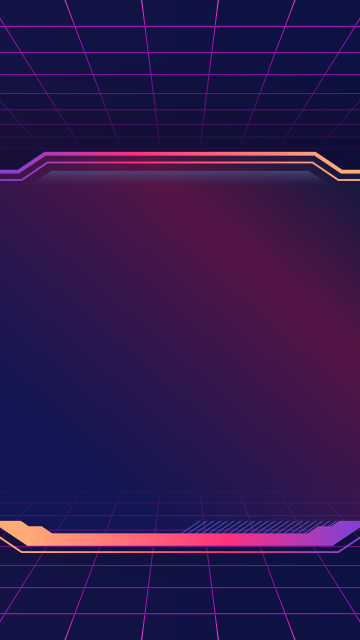
Write a WebGL 1 fragment shader that draws this background.

```glsl
precision mediump float;
// Neon retro backdrop: a mirrored perspective grid at top and bottom, a diagonal
// gradient panel between them, and two bevelled neon frames built from segment
// distances. Units: canvas is 4.32 wide and 7.68 high, origin at the lower left.
uniform vec2 u_resolution;

#define CANVAS vec2(4.32, 7.68)
#define GRID_FADE 1.9
#define GRID_HALF_WIDTH 0.006
#define THICK_HALF_WIDTH 0.023
#define THIN_HALF_WIDTH 0.011
#define HATCH_SPACING 0.082
#define GLOW_STRENGTH 0.6

const vec3 NAVY = vec3(0.075, 0.075, 0.27);
const vec3 DUSK = vec3(0.09, 0.06, 0.22);
const vec3 DEEP_BLUE = vec3(0.07, 0.085, 0.32);
const vec3 PLUM = vec3(0.21, 0.085, 0.30);
const vec3 MAROON = vec3(0.335, 0.08, 0.27);
const vec3 SLATE = vec3(0.10, 0.095, 0.25);
const vec3 MAGENTA = vec3(0.88, 0.06, 0.88);
const vec3 PURPLE = vec3(0.53, 0.25, 0.82);
const vec3 PINK = vec3(1.0, 0.19, 0.49);
const vec3 ORANGE = vec3(1.0, 0.67, 0.47);
const vec3 HATCH_BLUE = vec3(0.30, 0.42, 0.88);
const vec3 GLOW_BLUE = vec3(0.32, 0.38, 0.58);

float pixelSize;

// Antialiased coverage of a signed distance
float cover(float d) {
  return clamp(0.5 - d / pixelSize, 0.0, 1.0);
}

float segment(vec2 p, vec2 a, vec2 b) {
  vec2 pa = p - a, ba = b - a;
  return length(pa - ba * clamp(dot(pa, ba) / dot(ba, ba), 0.0, 1.0));
}

// Flat centre run, slanted shoulder, flat outer run
float bevelLine(vec2 p, vec2 inner, vec2 outer) {
  float d = segment(p, vec2(-0.1, inner.y), inner);
  d = min(d, segment(p, inner, outer));
  return min(d, segment(p, outer, vec2(3.0, outer.y)));
}

float ramp(float a, float b, float x) {
  return clamp((x - a) / (b - a), 0.0, 1.0);
}

vec3 neon(float x) {
  vec3 c = mix(PURPLE, PINK, ramp(0.15, 1.6, x));
  return mix(c, ORANGE, ramp(1.6, 4.0, x));
}

// Diagonal gradient with its warm ridge running down to the right
vec3 panelColor(vec2 p) {
  float t = dot(p - vec2(2.15, 5.28), vec2(0.66, 0.75));
  vec3 c = mix(DEEP_BLUE, PLUM, ramp(-3.1, -1.3, t));
  c = mix(c, MAROON, ramp(-1.3, 0.0, t));
  return mix(c, SLATE, ramp(0.05, 1.5, t));
}

// Grid lines on a plane receding from the canvas edge
float grid(float x, float edge) {
  float depth = 4.1 - edge;
  float row = 41.96 / depth - 0.087;
  float rowDist = abs(fract(row + 0.5) - 0.5) * depth * depth / 41.96;
  float spacing = 0.92 - 0.2507 * edge;
  float columnDist = abs(fract(x / spacing) - 0.5) * spacing;
  return cover(min(rowDist, columnDist) - GRID_HALF_WIDTH);
}

void main() {
  pixelSize = CANVAS.x / u_resolution.x;
  vec2 p = gl_FragCoord.xy / u_resolution * CANVAS;
  float fromTop = CANVAS.y - p.y;
  float edge = min(p.y, fromTop);
  float side = abs(p.x - 0.5 * CANVAS.x);
  vec2 top = vec2(side, fromTop);
  vec2 base = vec2(side, p.y);

  // Backdrop and panel
  vec3 color = mix(NAVY, DUSK, smoothstep(0.6, 1.8, edge));
  color += vec3(-0.03, -0.005, -0.01) * p.x / CANVAS.x;
  float panelTop = 1.845 + 0.215 * ramp(1.62, 1.94, side);
  float barBottom = 1.13 + 0.67 * max(side - 1.83, 0.0);
  float panel = cover(max(panelTop - fromTop, barBottom - p.y));
  color = mix(color, panelColor(p), panel);

  // Perspective grid, brightest at the canvas edge
  float fade = pow(ramp(GRID_FADE, 0.0, edge), 0.9);
  vec3 gridColor = mix(MAGENTA, vec3(1.0, 0.35, 0.85), ramp(0.3, 0.0, edge));
  float gridMask = step(1.845, fromTop) * (1.0 - step(3.84, p.y));
  gridMask = max(gridMask, 1.0 - panel);
  color = mix(color, gridColor, grid(p.x - 0.5 * CANVAS.x, edge) * fade * gridMask);

  // Soft glow hanging below the top frame
  float drop = fromTop - 2.05;
  float glow = cover(max(-drop, (side - 1.54 - 1.6 * drop) * 0.53));
  glow *= pow(ramp(0.19, 0.0, drop), 1.5);
  color = mix(color, GLOW_BLUE, glow * GLOW_STRENGTH);

  // Top frame
  float thick = bevelLine(top, vec2(1.62, 1.845), vec2(1.94, 2.06));
  float thin = bevelLine(top, vec2(1.59, 1.95), vec2(1.90, 2.16));
  float frame = max(cover(thick - THICK_HALF_WIDTH), cover(thin - THIN_HALF_WIDTH));
  color = mix(color, neon(p.x), frame);

  // Slanted hatching above the bottom bar
  float slant = p.x - 2.18 - 1.467 * (p.y - 1.28);
  float hatch = abs(fract(slant / HATCH_SPACING + 0.5) - 0.5) * HATCH_SPACING * 0.563;
  float span = max(abs(slant - 0.82) - 0.86, abs(p.y - 1.355) - 0.075);
  color = mix(color, HATCH_BLUE, cover(hatch - 0.005) * cover(span) * 0.85);

  // Bottom bar and its thin underline
  float barTop = 1.28 + 0.085 * ramp(1.535, 1.66, side) + 0.065 * ramp(1.815, 1.91, side);
  float bar = cover(max(p.y - barTop, barBottom - p.y));
  float underline = bevelLine(base, vec2(1.90, 1.055), vec2(2.22, 1.27));
  float bottomFrame = max(bar, cover(underline - THIN_HALF_WIDTH));
  color = mix(color, neon(CANVAS.x - p.x), bottomFrame);

  gl_FragColor = vec4(color, 1.0);
}
```
